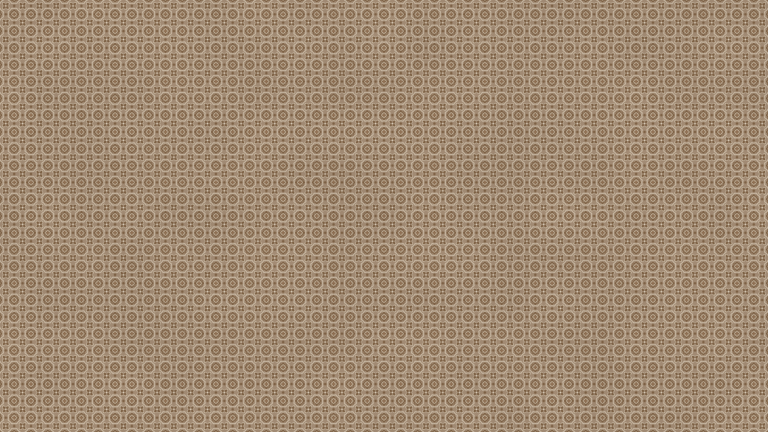
Give the GLSL for this pattern, as a Shadertoy shader.

```glsl
// Brown rosettes alternating with four-petal flowers, joined by thin cream outlines.

const float ROWS = 25.7;        // full repeats over the canvas height
const int SAMPLES = 4;          // samples per pixel along each axis

const vec3 CREAM = vec3(0.83, 0.78, 0.70);
const vec3 TAN   = vec3(0.63, 0.54, 0.45);
const vec3 BROWN = vec3(0.49, 0.38, 0.27);
const vec3 RUST  = vec3(0.56, 0.44, 0.33);

float hash(vec2 p) {
    return fract(sin(dot(p, vec2(12.7, 78.2))) * 4375.5);
}

// Smooth value noise between hashed grid points
float noise(vec2 p) {
    vec2 cell = floor(p);
    vec2 f = smoothstep(0.0, 1.0, fract(p));
    float low = mix(hash(cell), hash(cell + vec2(1.0, 0.0)), f.x);
    float high = mix(hash(cell + vec2(0.0, 1.0)), hash(cell + 1.0), f.x);
    return mix(low, high, f.y);
}

float fill(float d, float soft) {
    return 1.0 - smoothstep(-soft, soft, d);
}

float stroke(float d, float halfWidth, float soft) {
    return fill(abs(d) - halfWidth, soft);
}

vec2 turnEighth(vec2 p) {
    return vec2(p.x - p.y, p.x + p.y) * 0.70711;
}

// Flower outline whose radius swings by depth around the circle
float flower(vec2 p, float radius, float depth, float petals) {
    return length(p) - radius - depth * cos(petals * atan(p.y, p.x));
}

float plusSign(vec2 p, float reach, float halfWidth) {
    p = abs(p);
    return max(max(p.x, p.y) - reach, min(p.x, p.y) - halfWidth);
}

// Eight-petal rosette in a scalloped frame
vec3 drawRosette(vec3 color, vec2 p, float soft) {
    color = mix(color, CREAM, stroke(flower(p, 0.355, -0.025, 8.0), 0.024, soft));
    color = mix(color, BROWN, fill(flower(p, 0.265, 0.04, 8.0), soft));
    color = mix(color, TAN, fill(plusSign(turnEighth(p), 0.25, 0.02), soft));
    color = mix(color, CREAM, stroke(flower(p, 0.13, 0.025, 4.0), 0.02, soft));
    return mix(color, RUST, fill(length(p) - 0.085, soft));
}

// Four diagonal petals with a pale outline and centre
vec3 drawFlower(vec3 color, vec2 p, float soft) {
    float petals = flower(p, 0.18, -0.06, 4.0);
    color = mix(color, CREAM, fill(petals - 0.045, soft));
    color = mix(color, BROWN, fill(petals, soft));
    color = mix(color, TAN, fill(plusSign(p, 0.17, 0.025), soft));
    return mix(color, CREAM, fill(length(p) - 0.05, soft));
}

vec3 pattern(vec2 p, float soft) {
    vec2 rosettePoint = fract(p + 0.5) - 0.5;
    vec2 flowerPoint = fract(p) - 0.5;
    vec2 toEdge = 0.5 - abs(rosettePoint);

    // Short brown links where neighbouring rosettes meet
    float link = min(length(vec2(toEdge.x, rosettePoint.y)),
                     length(vec2(rosettePoint.x, toEdge.y)));
    vec3 color = mix(TAN, BROWN, fill(link - 0.075, soft));
    color = drawRosette(color, rosettePoint, soft);
    return drawFlower(color, flowerPoint, soft);
}

void mainImage(out vec4 fragColor, in vec2 fragCoord) {
    float scale = ROWS / iResolution.y;
    float soft = 0.5 * scale / float(SAMPLES);
    vec2 middle = 0.5 * iResolution.xy;
    vec3 sum = vec3(0.0);

    // Average a grid of samples so the small motifs stay smooth
    for (int j = 0; j < SAMPLES; j++) {
        for (int i = 0; i < SAMPLES; i++) {
            vec2 offset = 1.3 * ((vec2(i, j) + 0.5) / float(SAMPLES) - 0.5);
            sum += pattern((fragCoord + offset - middle) * scale, soft);
        }
    }

    // Faint uneven dye across the cloth
    float dye = noise((fragCoord - middle) * scale * 0.4);
    vec3 color = sum / float(SAMPLES * SAMPLES) * (0.985 + 0.03 * dye);
    fragColor = vec4(color, 1.0);
}
```
